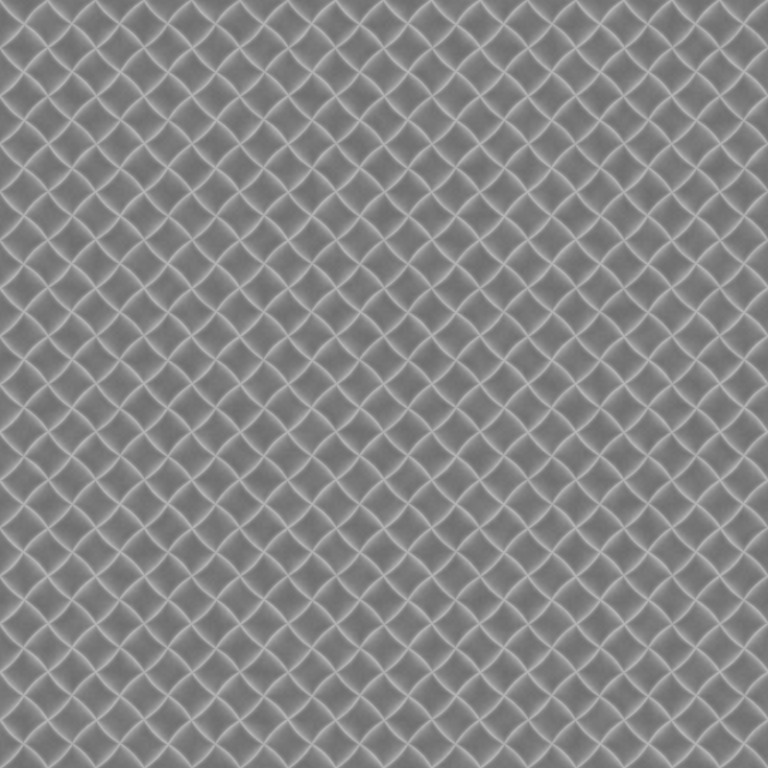
Give the GLSL for this pattern, as a WebGL 2 fragment shader.

```glsl
#version 300 es
precision highp float;
// Grey diagonal weave: two families of gently waving bright ridges cross into
// diamonds. Each ridge fades softly on its hollow side and sharply on the other,
// swapping at every crossing; wrapping value noise adds a faint mottle.

uniform vec2 u_resolution;
out vec4 outColor;

const float REPEATS = 16.0;        // diamonds across and down
const float BULGE = 0.055;         // ridge wave height, in diamond sides
const float SHARP_FADE = 0.042;    // fade length on the crisp side
const float SOFT_FADE = 0.135;     // fade length on the hollow side
const float CREST_ROUND = 0.018;   // rounding of the ridge crest
const float WARP = 0.025;          // irregularity of the ridges
const float WARP_CELLS = 32.0;     // noise cells per canvas
const float MOTTLE_CELLS = 64.0;
const float GRAIN_CELLS = 256.0;
const float MOTTLE = 0.038;
const float GRAIN = 0.022;
const vec3 BASE_COLOR = vec3(0.452);
const vec3 RIDGE_COLOR = vec3(0.69);
const float PI = 3.14159;

// Integer hash of a lattice point, 0 to 1
float hash(ivec2 p, uint seed) {
    uint h = uint(p.x) * 1597u + uint(p.y) * 51749u + seed * 7919u;
    h = (h ^ (h >> 15u)) * 739397u;
    h = (h ^ (h >> 13u)) * 974711u;
    h ^= h >> 16u;
    return float(h & 65535u) / 65535.0;
}

// Value noise that wraps over the unit square, 0 to 1
float wrapNoise(vec2 uv, float cells, uint seed) {
    vec2 p = uv * cells;
    vec2 f = fract(p);
    f = f * f * (3.0 - 2.0 * f);
    int n = int(cells);
    ivec2 a = ivec2(mod(floor(p), cells));
    ivec2 b = (a + 1) % n;
    float low = mix(hash(a, seed), hash(ivec2(b.x, a.y), seed), f.x);
    float high = mix(hash(ivec2(a.x, b.y), seed), hash(b, seed), f.x);
    return mix(low, high, f.y);
}

// Brightness of the nearest ridge; phase picks which way it bulges first
float ridge(float across, float along, float phase) {
    float line = floor(across + 0.5);
    float parity = 1.0 - 2.0 * mod(line, 2.0);
    float wave = phase * parity * sin(PI * along);
    float d = across - line - BULGE * wave;
    float hollow = max(-wave * sign(d), 0.0);
    float fade = mix(SHARP_FADE, SOFT_FADE, hollow);
    float dist = sqrt(d * d + CREST_ROUND * CREST_ROUND) - CREST_ROUND;
    return exp(-dist / fade);
}

void main() {
    vec2 uv = gl_FragCoord.xy / u_resolution;

    // Diagonal coordinates: ridges lie on the whole numbers
    vec2 diagonal = REPEATS * vec2(uv.x + uv.y, uv.x - uv.y);
    vec2 warp = vec2(wrapNoise(uv, WARP_CELLS, 1u), wrapNoise(uv, WARP_CELLS, 2u));
    diagonal += WARP * (warp - 0.5);

    // Cross the two ridge families
    float falling = ridge(diagonal.x, diagonal.y, -1.0);
    float rising = ridge(diagonal.y, diagonal.x, 1.0);
    float light = 1.0 - (1.0 - falling) * (1.0 - rising);
    light = mix(max(falling, rising), light, 0.35);

    // Mottle and fine grain
    float shade = MOTTLE * (wrapNoise(uv, MOTTLE_CELLS, 3u) - 0.5);
    shade += GRAIN * (wrapNoise(uv, GRAIN_CELLS, 4u) - 0.5);

    outColor = vec4(mix(BASE_COLOR, RIDGE_COLOR, light) + shade, 1.0);
}
```
